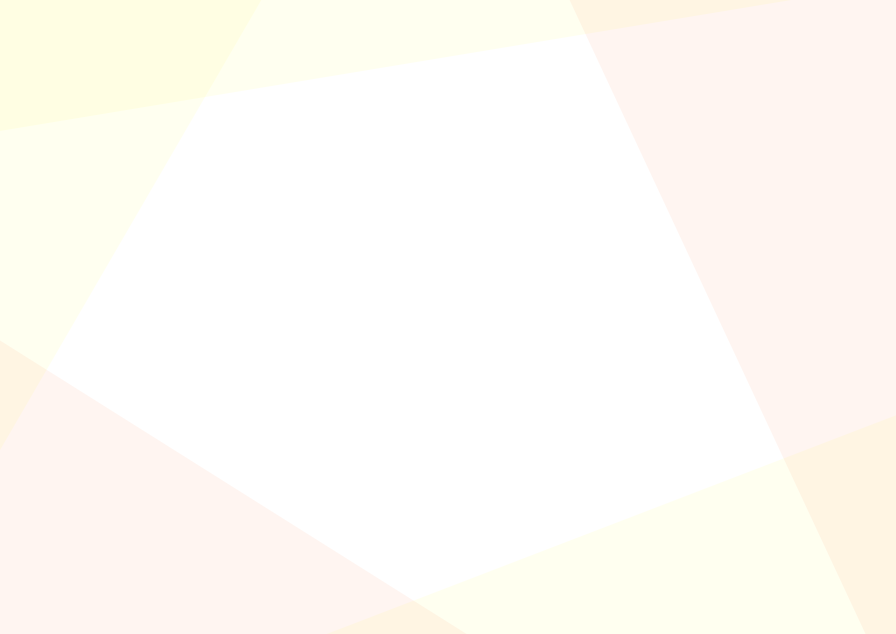
Reproduce this background procedurally as a WebGL 1 fragment shader.

```glsl
precision highp float;
// Pale yellow and pink translucent panels overlapping around a white centre.

uniform vec2 u_resolution;

const vec3 WHITE = vec3(1.0);
const vec3 YELLOW = vec3(1.0, 0.999, 0.943);
const vec3 PINK = vec3(1.0, 0.961, 0.945);

// Coverage of the half plane to the left of the direction start -> end.
float halfPlane(vec2 uv, vec2 start, vec2 end, vec2 resolution) {
  vec2 along = (end - start) * resolution;
  vec2 offset = (uv - start) * resolution;
  float pixelDistance = (along.x * offset.y - along.y * offset.x) / length(along);
  return clamp(pixelDistance + 0.5, 0.0, 1.0);
}

// Multiplies a translucent tint over the colour below.
vec3 layTint(vec3 base, vec3 tint, float coverage) {
  return base * mix(WHITE, tint, coverage);
}

void main() {
  vec2 res = u_resolution;
  vec2 uv = gl_FragCoord.xy / res;
  vec3 color = WHITE;

  // Yellow panels: upper left, top, bottom right
  color = layTint(color, YELLOW, halfPlane(uv, vec2(0.0, 0.290), vec2(0.2917, 1.0), res));
  color = layTint(color, YELLOW, halfPlane(uv, vec2(0.0, 0.7934), vec2(0.883, 1.0), res));
  color = layTint(color, YELLOW, halfPlane(uv, vec2(1.0, 0.345), vec2(0.3646, 0.0), res));

  // Pink panels: right, lower left
  color = layTint(color, PINK, halfPlane(uv, vec2(0.6357, 1.0), vec2(0.966, 0.0), res));
  color = layTint(color, PINK, halfPlane(uv, vec2(0.5208, 0.0), vec2(0.0, 0.463), res));

  gl_FragColor = vec4(color, 1.0);
}
```
